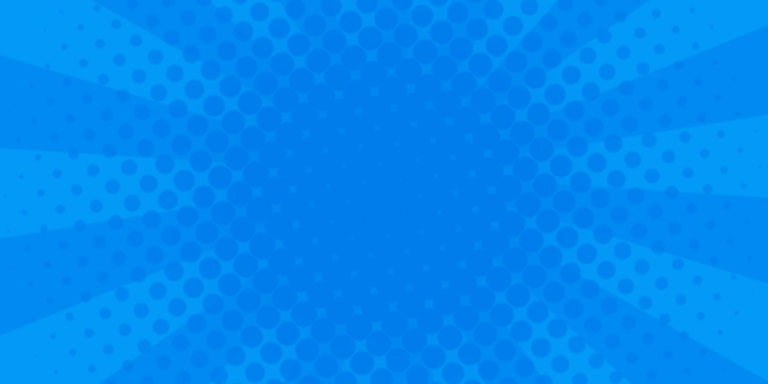
Write a WebGL 1 fragment shader that draws this background.

```glsl
precision mediump float;

uniform vec2 u_resolution;

#define RAY_COUNT 14.0
#define RAY_CENTER vec2(0.042, 0.047)
#define RAY_TURN 0.0646
#define DOT_PITCH 0.0662
#define DOT_TILT 0.699
#define DOT_ORIGIN vec2(0.0, -0.019)
#define DOT_REACH 1.015
#define SOFTNESS 0.003
#define CORE_BLUE vec3(0.0, 0.488, 0.922)
#define DARK_RAY vec3(0.003, 0.542, 0.945)
#define LIGHT_RAY vec3(0.012, 0.603, 0.970)

// Soft coverage of a shape from its signed distance
float cover(float dist) {
  float blur = SOFTNESS + 0.7 / u_resolution.y;
  return 1.0 - smoothstep(-blur, blur, dist);
}

// Alternating wedges around the ray center
float rays(vec2 p) {
  vec2 d = p - RAY_CENTER;
  float angle = atan(d.y, d.x + 1e-5) + RAY_TURN;
  return cover(-sin(angle * RAY_COUNT) * length(d) / RAY_COUNT);
}

// Tilted halftone dots that grow and merge toward the middle
float halftone(vec2 p) {
  float c = cos(DOT_TILT), s = sin(DOT_TILT);
  vec2 d = p - DOT_ORIGIN;
  vec2 grid = vec2(c * d.x - s * d.y, s * d.x + c * d.y) / DOT_PITCH;
  float size = pow(max(1.0 - length(d) / DOT_REACH, 0.0), 0.75);
  float radius = 0.715 * size;
  float dotMask = cover((length(fract(grid) - 0.5) - radius) * DOT_PITCH);
  return dotMask * smoothstep(0.0, 0.12, size);
}

void main() {
  vec2 p = (gl_FragCoord.xy - 0.5 * u_resolution) / u_resolution.y;
  float dist = length(p);

  // Rays fade into the core
  vec3 color = mix(DARK_RAY, LIGHT_RAY, rays(p) * smoothstep(0.1, 0.75, dist));
  color = mix(CORE_BLUE, color, mix(0.62, 1.0, smoothstep(0.1, 0.6, dist)));

  // Dots turn more transparent outward
  float opacity = mix(1.0, 0.58, smoothstep(0.25, 0.85, dist));
  color = mix(color, CORE_BLUE, halftone(p) * opacity);

  gl_FragColor = vec4(color, 1.0);
}
```
